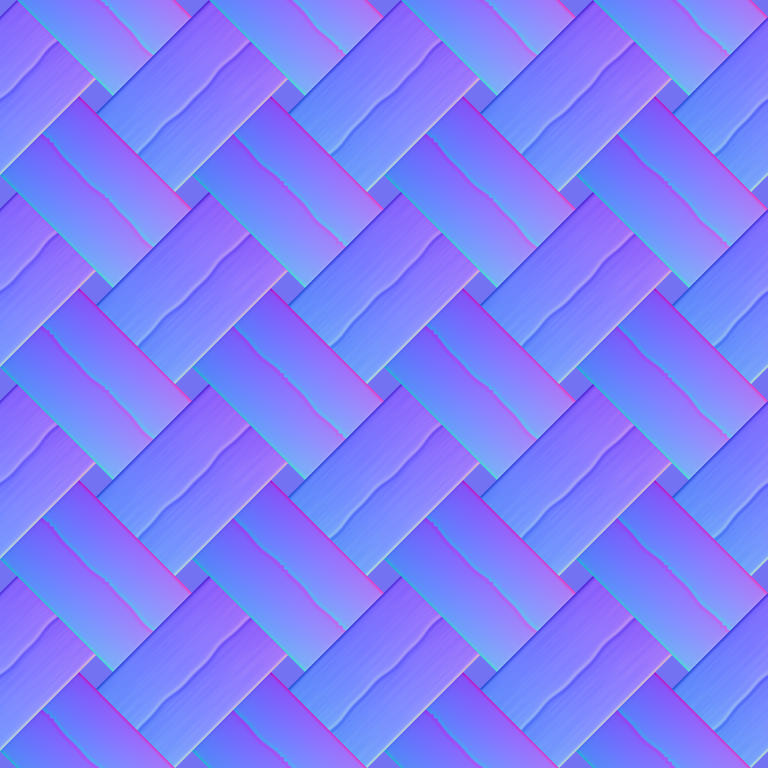
Reproduce this texture map procedurally as a Shadertoy shader.

```glsl
// Normal map of a diagonal basket weave: two families of straps at right angles,
// each strap split in two rounded planks by a wavy groove, with thin bevelled edges.
// Each family is one strap per square cell; slopes are summed, then encoded as colour.

const float REPEATS = 4.0;               // weave cells across and down
const vec2 HALF_SIZE = vec2(0.416, 0.291); // strap half length, half width
const float EDGE_WIDTH = 0.011;
const float GROOVE_WIDTH = 0.009;
const float GROOVE_OFFSET = 0.012;
const float BEND = 0.25;                 // slope towards the strap ends
const float DIAG = 0.70710678;
const vec2 GAP_SLOPE = vec2(-0.06, -0.06);
const float GAP_SHADE = 0.95;

float hash(vec2 p) {
    return fract(sin(dot(p, vec2(41.3, 289.1))) * 4375.5);
}

float noise(vec2 p) {
    vec2 i = floor(p), f = fract(p);
    f = f * f * (3.0 - 2.0 * f);
    return mix(mix(hash(i), hash(i + vec2(1, 0)), f.x),
               mix(hash(i + vec2(0, 1)), hash(i + vec2(1, 1)), f.x), f.y);
}

// Slope across a strap; q.x runs along it and q.y across it.
float acrossSlope(vec2 q, float seed, float rounding, float fibre, float beading, float pixel) {
    float phase = 1.6 * seed;
    float wave = 0.006 * sin(q.x * 13.0 + phase) + 0.003 * sin(q.x * 31.0 - phase);
    float beads = smoothstep(0.8, 1.0, sin(q.x * 15.0 + 0.6 + phase)) * sin(q.x * 200.0);
    float groove = GROOVE_OFFSET + wave + 0.005 * beading * beads;
    float t = q.y - groove;

    // two convex planks on either side of the groove
    float lower = 1.0 + 2.0 * t / (HALF_SIZE.y + groove);
    float upper = 2.0 * t / (HALF_SIZE.y - groove) - 1.0;
    float plank = mix(lower, upper, smoothstep(-pixel, pixel, t));
    float slope = rounding * (plank + 0.45 * q.y / HALF_SIZE.y);

    // groove walls and fine fibres
    float k = t / GROOVE_WIDTH;
    slope -= 0.26 * k * exp(0.5 - 0.5 * k * k);
    slope += fibre * (noise(vec2(q.x * 5.0 + 9.0 * seed, q.y * 95.0)) - 0.5);
    return slope;
}

// Bevels: x is the strength on the low side, y on the high side.
float bevelSlope(float across, vec2 strength) {
    float low = (across + HALF_SIZE.y) / EDGE_WIDTH;
    float high = (HALF_SIZE.y - across) / EDGE_WIDTH;
    return strength.y * exp(-high * high) - strength.x * exp(-low * low);
}

float strapMask(vec2 q, float pixel) {
    vec2 d = abs(q) - HALF_SIZE;
    return 1.0 - smoothstep(-0.6 * pixel, 0.6 * pixel, max(d.x, d.y));
}

void mainImage(out vec4 fragColor, in vec2 fragCoord) {
    vec2 uv = fragCoord / iResolution.y;
    vec2 p = vec2(uv.x, 1.0 - uv.y) * REPEATS;   // y points down
    float pixel = REPEATS / iResolution.y;
    vec2 falling = vec2(DIAG, DIAG);
    vec2 rising = vec2(DIAG, -DIAG);

    vec2 slope = GAP_SLOPE;
    float covered = 0.0;

    for (int family = 0; family < 2; family++) {
        bool isRising = family == 1;
        vec2 centre = isRising ? vec2(0.0, 0.5) : vec2(0.5, 0.0);
        vec2 along = isRising ? rising : falling;
        vec2 across = isRising ? falling : rising;

        // nearest strap; alternate columns differ slightly
        vec2 cell = floor(p - centre + 0.5);
        vec2 d = p - centre - cell;
        vec2 q = vec2(dot(d, along), dot(d, across));
        float seed = mod(cell.x, 2.0);

        float side = isRising ? acrossSlope(q, seed, 0.11, 0.10, 0.0, pixel)
                              : acrossSlope(q, seed, 0.22, 0.03, 1.0, pixel);
        side += bevelSlope(q.y, isRising ? vec2(0.62, 0.72) : vec2(0.52, 0.62));

        // lengthwise arch with a faint rim at both ends
        float bend = BEND * q.x / HALF_SIZE.x;
        float rim = exp(-pow((HALF_SIZE.x - abs(q.x)) / EDGE_WIDTH, 2.0));
        bend += 0.12 * sign(q.x) * rim + (isRising ? 0.04 * (seed - 0.5) : 0.0);

        float mask = strapMask(q, pixel);
        slope = mix(slope, along * bend + across * side, mask);
        covered = max(covered, mask);
    }

    // encode the normal
    float height = sqrt(max(0.05, 1.0 - dot(slope, slope)));
    vec3 colour = 0.5 + 0.5 * vec3(slope, height);
    colour *= mix(GAP_SHADE, 1.0, covered);
    fragColor = vec4(colour, 1.0);
}
```
